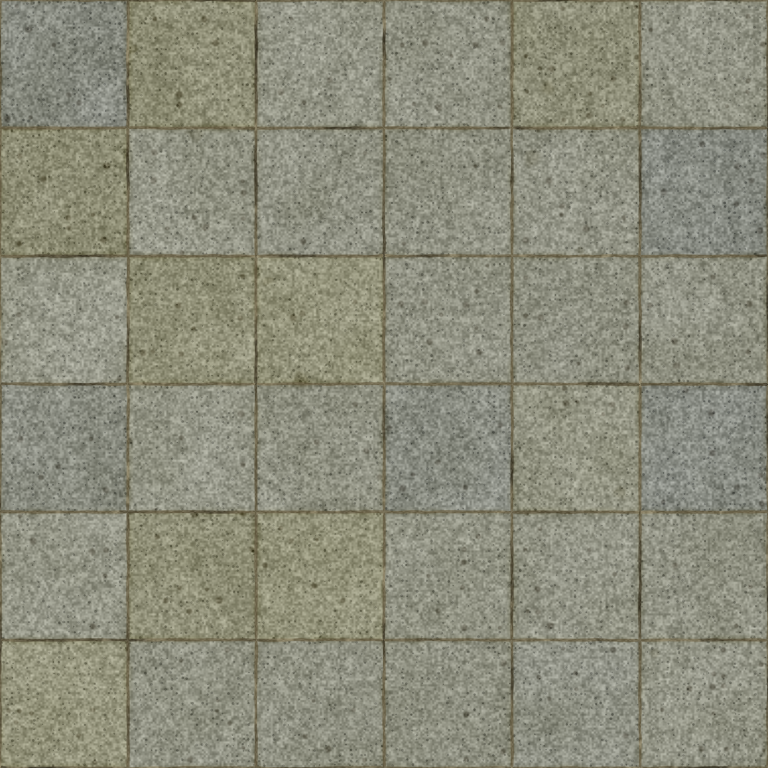
Write a three.js fragment shader that draws this texture.

```glsl
// Six by six square granite paving slabs with fine grain and narrow earthy joints.
varying vec2 vUv;

float hash(vec2 p) {
  vec3 q = fract(vec3(p.xyx) * 0.1031);
  q += dot(q, q.yzx + 33.33);
  return fract((q.x + q.y) * q.z);
}

float noise(vec2 p) {
  vec2 i = floor(p), f = fract(p);
  f = f * f * (3.0 - 2.0 * f);
  return mix(mix(hash(i), hash(i + vec2(1.0, 0.0)), f.x),
             mix(hash(i + vec2(0.0, 1.0)), hash(i + 1.0), f.x), f.y);
}

float fbm(vec2 p) {
  float sum = 0.0, amp = 0.5;
  for (int i = 0; i < 4; i++) {
    sum += amp * noise(p);
    p = p * 2.03 + 17.3;
    amp *= 0.5;
  }
  return sum / 0.9375;
}

// Scattered dark mineral pits, at most one per cell
float pits(vec2 p, float density) {
  vec2 cell = floor(p);
  vec2 center = 0.3 + 0.4 * vec2(hash(cell + 3.1), hash(cell + 71.7));
  float radius = mix(0.12, 0.3, hash(cell + 19.4));
  float present = step(hash(cell + 43.9), density);
  return present * (1.0 - smoothstep(radius * 0.5, radius + 0.1, length(fract(p) - center)));
}

// Soil in the joint running along x: returns coverage, darkness, paleness
vec3 joint(vec2 p) {
  float line = floor(p.y + 0.5);
  float wobble = (noise(vec2(p.x * 9.0, line * 13.7)) - 0.5) * 0.007;
  float d = abs(p.y - line + wobble);
  float width = 0.008 + 0.006 * noise(vec2(p.x * 14.0, line * 7.3 + 40.0));
  float patchy = noise(vec2(p.x * 3.0 + 8.0, line * 5.7 + 90.0));
  float dark = smoothstep(0.5, 0.9, patchy) * (0.5 + 0.5 * noise(vec2(p.x * 25.0, line)));
  float pale = smoothstep(0.7, 0.95, noise(vec2(p.x * 11.0, line * 9.1 + 150.0)));
  return vec3(1.0 - smoothstep(width * 0.5, width + 0.006, d), dark, pale);
}

void main() {
  vec2 p = vUv * 6.0;
  vec2 tile = floor(p), f = fract(p);
  vec2 grainShift = tile * 37.0;

  // Slab tone: mostly neutral, some warm and some cool
  float kind = hash(tile + 11.3);
  float warm = smoothstep(0.72, 0.9, kind);
  float cool = 1.0 - smoothstep(0.12, 0.3, kind);
  vec3 stone = vec3(0.575, 0.58, 0.522) + (hash(tile + 57.1) - 0.5) * 0.03;
  stone += warm * vec3(-0.005, -0.012, -0.05) + cool * vec3(-0.04, -0.032, -0.008);

  // Broad weathering, with upright streaks on the cool slabs
  float cloud = fbm(p * 2.5 + grainShift);
  stone += (cloud - 0.5) * vec3(0.08, 0.08, 0.095);
  float streak = noise(vec2(f.x * 13.0, f.y * 1.5) + grainShift);
  stone += cool * (streak - 0.5) * 0.05;

  // Crystalline grain in three sizes
  float fine = noise(vUv * 390.0 + grainShift) - 0.5;
  float medium = noise(vUv * 215.0 + grainShift + 9.0) - 0.5;
  float coarse = noise(vUv * 95.0 + grainShift + 23.0) - 0.5;
  stone += fine * 0.17 + medium * 0.13 + coarse * 0.04;
  stone -= pits(vUv * 150.0 + grainShift, 0.22) * vec3(0.13, 0.13, 0.12);
  stone -= pits(vUv * 62.0 + grainShift, 0.06) * vec3(0.13, 0.14, 0.14);

  // A few soft stains
  for (int i = 0; i < 9; i++) {
    float k = float(i);
    vec2 center = vec2(hash(vec2(k, 5.2)), hash(vec2(k, 27.8)));
    float radius = mix(0.006, 0.018, hash(vec2(k, 61.4)));
    float d = length(vUv - center) + (fbm(vUv * 70.0) - 0.5) * 0.012;
    stone -= (1.0 - smoothstep(radius * 0.3, radius, d)) * vec3(0.07, 0.075, 0.085);
  }

  // Dirt creeping in from the slab edges
  vec2 toEdge = 0.5 - abs(f - 0.5);
  float edge = min(toEdge.x, toEdge.y);
  float grime = (1.0 - smoothstep(0.0, 0.055, edge)) * noise(p * 8.0 + 31.0);
  stone -= grime * vec3(0.07, 0.075, 0.1);

  // Joints in both directions
  vec3 across = joint(p);
  vec3 down = joint(p.yx + vec2(31.0, 20.0));
  vec3 seam = across.x > down.x ? across : down;
  vec3 soil = mix(vec3(0.42, 0.385, 0.285), vec3(0.21, 0.19, 0.13), seam.y);
  soil = mix(soil, vec3(0.64, 0.6, 0.48), seam.z * 0.6);
  soil += fine * 0.1 + medium * 0.06;

  gl_FragColor = vec4(clamp(mix(stone, soil, seam.x * 0.88), 0.0, 1.0), 1.0);
}
```
